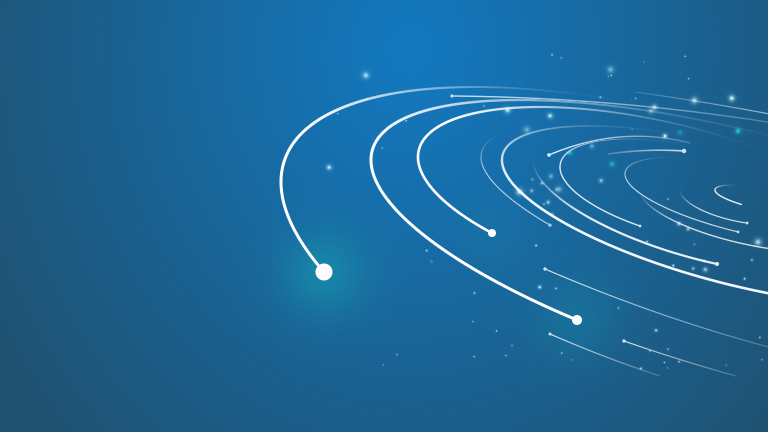
A WebGL 1 fragment shader for this background:

```glsl
precision highp float;

uniform vec2 u_resolution;

const float CANVAS_HEIGHT = 432.0; // design units over the full height
const float CANVAS_WIDTH = 768.0;
const vec2 LIGHT_CENTER = vec2(410.0, 382.0);
const float LIGHT_RADIUS = 480.0;
const float LIGHT_Y_SCALE = 0.85;
const vec3 LIGHT_BLUE = vec3(0.075, 0.475, 0.755);
const vec3 DEEP_BLUE = vec3(0.12, 0.32, 0.445);
const vec3 GLOW_TEAL = vec3(0.09, 0.56, 0.67);
const vec3 STAR_TEAL = vec3(0.15, 0.90, 0.88);
const vec3 STAR_WHITE = vec3(0.80, 0.96, 1.0);
const vec3 LINE_WHITE = vec3(1.0);
const int STAR_COUNT = 80;
const float STAR_LEFT = 262.0;
const float STAR_BOTTOM = 58.0;
const float STAR_TOP = 382.0;

float pixelSize;

float coverage(float dist, float halfWidth) {
  return clamp((halfWidth - dist) / pixelSize + 0.5, 0.0, 1.0);
}

float disc(vec2 p, vec2 center, float radius) {
  return coverage(length(p - center), radius);
}

float glow(vec2 p, vec2 center, float radius) {
  vec2 d = (p - center) / radius;
  return exp(-2.0 * dot(d, d));
}

vec3 hash3(float n) {
  vec3 h = fract(vec3(n) * vec3(0.1031, 0.1030, 0.0973) + 0.37);
  h += dot(h, h.yxz + 33.33);
  return fract((h.xxy + h.yzz) * h.zyx);
}

// Slanted ellipse given by its leftmost and topmost points.
// span holds x of the head on the lower branch and of the tail on the upper.
float orbit(vec2 p, vec2 left, vec2 top, float roundness, vec2 span,
            float halfWidth, float alpha, float headRadius) {
  vec2 radius = (top - left) / roundness;
  vec2 center = vec2(left.x + radius.x, top.y - radius.y);
  float slant = 1.0 - roundness;
  float minor = sqrt(1.0 - slant * slant);
  vec2 q = (p - center) / radius;
  vec2 gradient = 2.0 * (q + slant * q.yx) / radius;
  float field = dot(q, q) + 2.0 * slant * q.x * q.y - minor * minor;
  float dist = abs(field) / max(length(gradient), 0.0001);

  // Angle runs from the left point, positive toward the top.
  float angle = atan((q.y + slant * q.x) / minor, -q.x);
  vec2 ends = acos(clamp((center.x - span) / radius.x, -1.0, 1.0));
  float head = -ends.x;
  float tail = ends.y;
  float fade = 1.0 - smoothstep(mix(head, tail, 0.4), tail, angle);
  float line = coverage(dist, halfWidth * mix(0.5, 1.0, fade));
  line *= fade * step(head, angle) * alpha;

  vec2 tip = vec2(-cos(head), slant * cos(head) + minor * sin(head));
  return max(line, disc(p, center + radius * tip, headRadius) * alpha);
}

// Shallow parabolic trail that fades from head to tail.
float streak(vec2 p, vec2 head, vec2 tail, float bend,
             float halfWidth, float alpha, float headRadius) {
  vec2 run = tail - head;
  float t = (p.x - head.x) / run.x;
  float y = head.y + run.y * t + bend * t * (1.0 - t);
  float slope = (run.y + bend * (1.0 - 2.0 * t)) / run.x;
  float dist = abs(p.y - y) / sqrt(1.0 + slope * slope);
  float line = coverage(dist, halfWidth) * step(0.0, t) * step(t, 1.0);
  return max(line * (1.0 - 0.75 * t), disc(p, head, headRadius)) * alpha;
}

float orbits(vec2 p) {
  float m = orbit(p, vec2(281, 250), vec2(475, 345), 0.417, vec2(324, 640), 1.5, 1.0, 8.5);
  m = max(m, orbit(p, vec2(371, 272), vec2(520, 332), 0.383, vec2(577, 850), 1.5, 1.0, 5.0));
  m = max(m, orbit(p, vec2(418, 275), vec2(540, 325), 0.52, vec2(492, 780), 1.3, 1.0, 4.0));
  m = max(m, orbit(p, vec2(481, 275), vec2(591, 311), 0.25, vec2(550, 510), 0.6, 0.65, 1.7));
  m = max(m, orbit(p, vec2(502, 272), vec2(590, 306), 0.38, vec2(780, 700), 1.3, 0.95, 0.0));
  m = max(m, orbit(p, vec2(533, 272), vec2(603, 302), 0.418, vec2(717, 534), 1.1, 0.9, 2.0));
  m = max(m, orbit(p, vec2(560, 265), vec2(628, 293), 0.525, vec2(640, 700), 0.7, 0.85, 1.3));
  m = max(m, orbit(p, vec2(625, 258), vec2(675, 275), 0.388, vec2(738, 700), 0.6, 0.75, 1.4));
  m = max(m, orbit(p, vec2(640, 242), vec2(690, 260), 0.45, vec2(775, 641), 0.7, 0.8, 0.0));
  m = max(m, orbit(p, vec2(680, 242), vec2(710, 254), 0.517, vec2(747, 681), 0.6, 0.8, 1.4));
  return max(m, orbit(p, vec2(715, 242), vec2(733, 247), 0.34, vec2(742, 745), 0.7, 0.9, 0.0));
}

float streaks(vec2 p) {
  float m = streak(p, vec2(545, 163), vec2(780, 82), -20.0, 0.6, 0.8, 1.7);
  m = max(m, streak(p, vec2(550, 98), vec2(660, 56), -6.0, 0.6, 0.8, 1.5));
  m = max(m, streak(p, vec2(624, 91), vec2(736, 56), -4.0, 0.6, 0.8, 1.7));
  m = max(m, streak(p, vec2(452, 336), vec2(780, 308), 25.0, 0.7, 0.8, 1.6));
  m = max(m, streak(p, vec2(780, 316), vec2(635, 340), 4.0, 0.6, 0.6, 0.0));
  m = max(m, streak(p, vec2(549, 277), vec2(690, 289), 48.0, 0.7, 0.9, 1.8));
  return max(m, streak(p, vec2(684, 281), vec2(608, 278), 8.0, 0.8, 0.8, 2.2));
}

// Sparse on the left, dense toward the right edge.
vec3 addStars(vec3 color, vec2 p) {
  for (int i = 0; i < STAR_COUNT; i++) {
    vec3 h = hash3(float(i) + 1.0);
    vec3 k = hash3(float(i) + 151.0);
    vec2 center = vec2(mix(STAR_LEFT, CANVAS_WIDTH, sqrt(h.x)), mix(STAR_BOTTOM, STAR_TOP, h.y));
    float size = mix(1.0, 4.5, h.z * h.z * h.z);
    vec3 tint = mix(STAR_WHITE, STAR_TEAL, step(0.82, k.x));
    float light = 0.55 * glow(p, center, size * 1.4) + 0.6 * glow(p, center, size * 0.7);
    color = mix(color, tint, min(light, 1.0) * mix(0.4, 1.0, k.y));
  }
  return color;
}

void main() {
  pixelSize = CANVAS_HEIGHT / u_resolution.y;
  vec2 p = gl_FragCoord.xy * pixelSize;

  // Backdrop and soft halos
  float falloff = length((p - LIGHT_CENTER) * vec2(1.0, LIGHT_Y_SCALE)) / LIGHT_RADIUS;
  vec3 color = mix(LIGHT_BLUE, DEEP_BLUE, min(falloff, 1.0));
  color = mix(color, GLOW_TEAL, 0.75 * glow(p, vec2(324, 160), 58.0));
  color = mix(color, GLOW_TEAL, 0.30 * glow(p, vec2(577, 112), 58.0));
  color = mix(color, GLOW_TEAL, 0.15 * glow(p, vec2(492, 199), 50.0));

  // Light trails and dust
  color = addStars(color, p);
  color = mix(color, LINE_WHITE, max(orbits(p), streaks(p)));
  gl_FragColor = vec4(color, 1.0);
}
```
